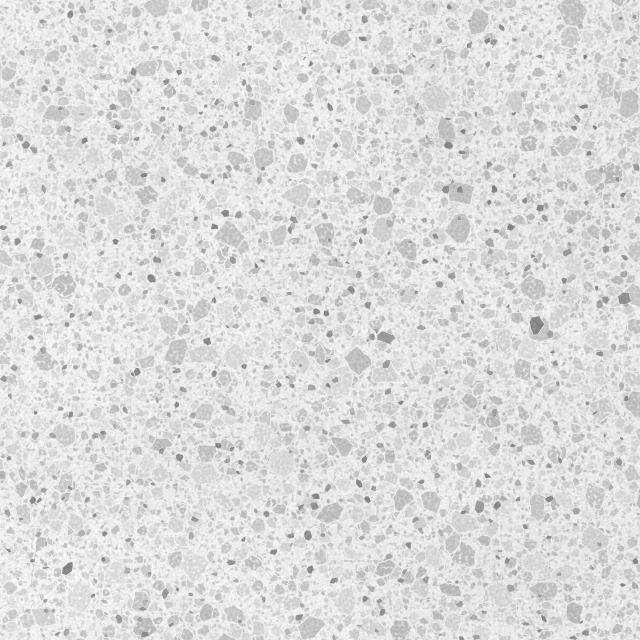
Write a Shadertoy shader that draws this texture.

```glsl
// Pale grey terrazzo: angular stone chips of several sizes set in whitish cement.
// Each layer scatters jittered convex polygons on a grid; larger chips cover smaller
// ones with a thin cement rim, then dark grains, scratches and fine grain are added.

const float TAU = 6.2831853;
const float CEMENT = 0.925;
const float CHIP_LIGHT = 0.865;
const float CHIP_DARK = 0.735;

vec2 hash2(vec2 p) {
    vec3 q = fract(p.xyx * vec3(0.1031, 0.1030, 0.0973));
    q += dot(q, q.yzx + 33.33);
    return fract((q.xx + q.yz) * q.zy);
}

float gradientDot(vec2 cell, vec2 offset) {
    float angle = TAU * hash2(cell + 71.0).x;
    return dot(vec2(cos(angle), sin(angle)), offset);
}

float gradientNoise(vec2 p) {
    vec2 i = floor(p), f = p - i;
    vec2 u = f * f * f * (f * (f * 6.0 - 15.0) + 10.0);
    vec2 e = vec2(1.0, 0.0);
    float low = mix(gradientDot(i, f), gradientDot(i + e, f - e), u.x);
    float high = mix(gradientDot(i + e.yx, f - e.yx), gradientDot(i + 1.0, f - 1.0), u.x);
    return mix(low, high, u.y);
}

// Signed distance to an irregular, slightly rounded six-sided chip
float chipDistance(vec2 p, float radius, vec2 id) {
    vec2 shape = hash2(id + 17.3);
    float turn = TAU * shape.x;
    p = mat2(cos(turn), -sin(turn), sin(turn), cos(turn)) * p;
    p *= vec2(0.9, 1.0 + 0.7 * shape.y * shape.y);
    float d = length(p) - radius * 1.2;
    for (int side = 0; side < 6; side++) {
        vec2 rnd = hash2(id + 5.7 * float(side) + 41.0);
        float angle = TAU * (float(side) + 0.7 * rnd.x) / 6.0;
        d = max(d, dot(p, vec2(cos(angle), sin(angle))) - radius * (0.65 + 0.4 * rnd.y));
    }
    return d;
}

// Nearest chip of one layer: x = distance in canvas units, yz = random pair of the chip
vec3 scatterChips(vec2 uv, float cells, vec2 radii, float density, float gap, float seed) {
    vec2 p = uv * cells, base = floor(p);
    float nearest = 1.0, second = 1.0;
    vec2 traits = vec2(0.0);
    for (int y = -1; y <= 1; y++)
    for (int x = -1; x <= 1; x++) {
        vec2 cell = base + vec2(x, y);
        vec2 id = cell + seed;
        vec2 pick = hash2(id + 3.1);
        if (pick.x > density) continue;
        vec2 center = cell + 0.1 + 0.8 * hash2(id + 9.4);
        float d = chipDistance(p - center, mix(radii.x, radii.y, pick.y), id);
        if (d < nearest) {
            second = nearest;
            nearest = d;
            traits = hash2(id + 27.8);
        } else {
            second = min(second, d);
        }
    }
    // Touching neighbours are parted by a seam of cement
    float seam = 0.5 * (gap * cells - (second - nearest));
    return vec3(max(nearest, seam) / cells, traits);
}

// Lays a chip over the surface with a cement rim around it
float layChip(float tone, float cement, float d, float chipTone, float rim, float blur) {
    tone = mix(cement, tone, smoothstep(rim * 0.5, rim * 1.5, d));
    return mix(tone, chipTone, 1.0 - smoothstep(-blur, blur, d));
}

// Chip colour, partly worn back to cement in speckles
float stoneTone(vec2 traits, float wear, float cement) {
    float tone = mix(CHIP_LIGHT, CHIP_DARK, pow(traits.x, 1.2));
    return mix(tone, cement, 0.75 * traits.y * smoothstep(0.05, 0.4, wear));
}

float segmentDistance(vec2 p, vec2 a, vec2 b) {
    vec2 ab = b - a;
    return length(p - a - ab * clamp(dot(p - a, ab) / dot(ab, ab), 0.0, 1.0));
}

// Sum of faint, mostly upright hairline scratches
float scratches(vec2 uv, float width) {
    float mark = 0.0;
    for (int i = 0; i < 10; i++) {
        vec2 start = hash2(vec2(float(i) * 7.3, 12.6));
        vec2 rnd = hash2(vec2(float(i) * 3.7, 88.1));
        float angle = TAU * (0.25 + 0.22 * (rnd.x - 0.5));
        vec2 end = start + mix(0.06, 0.26, rnd.y) * vec2(cos(angle), sin(angle));
        float line = 1.0 - smoothstep(0.0, width, segmentDistance(uv, start, end));
        mark += line * (rnd.y > 0.75 ? -0.5 : 1.0);
    }
    return mark;
}

void mainImage(out vec4 fragColor, in vec2 fragCoord) {
    vec2 uv = fragCoord / iResolution.y;
    float blur = max(0.0009, 0.8 / iResolution.y);

    // Roughened coordinates for chip outlines, and shared noises
    vec2 rough = uv + 0.0016 * vec2(gradientNoise(uv * 110.0), gradientNoise(uv * 110.0 + 37.0));
    float fine = gradientNoise(uv * 270.0);
    float wear = gradientNoise(uv * 190.0 + 11.0);
    float cloud = gradientNoise(uv * 5.0 + 4.0);

    // Cement with fine dusty specks
    float cement = CEMENT + 0.02 * gradientNoise(uv * 45.0);
    float tone = cement - 0.11 * smoothstep(0.12, 0.45, gradientNoise(uv * 150.0 + 53.0));

    // Stone chips from crumbs to large pieces
    vec3 crumb = scatterChips(rough, 86.0, vec2(0.22, 0.46), 0.65, 0.002, 100.0);
    tone = layChip(tone, cement, crumb.x, stoneTone(crumb.yz, wear, cement), 0.001, blur);
    vec3 medium = scatterChips(rough, 43.0, vec2(0.24, 0.47), 0.75, 0.0025, 300.0);
    tone = layChip(tone, cement, medium.x, stoneTone(medium.yz, wear, cement), 0.0015, blur);
    vec3 large = scatterChips(rough, 21.0, vec2(0.24, 0.45), 0.5, 0.003, 500.0);
    tone = layChip(tone, cement, large.x, stoneTone(large.yz, wear, cement), 0.002, blur);

    // Dark grains and a few dark pebbles
    vec3 grain = scatterChips(rough, 52.0, vec2(0.15, 0.33), 0.2, 0.001, 700.0);
    tone = layChip(tone, cement, grain.x, mix(0.71, 0.52, grain.y), 0.0006, blur);
    vec3 pebble = scatterChips(rough, 7.0, vec2(0.05, 0.1), 0.25, 0.001, 900.0);
    tone = layChip(tone, cement, pebble.x, mix(0.64, 0.46, pebble.y), 0.001, blur);

    // Scratches, surface grain and gentle uneven light
    vec2 bent = uv + 0.025 * vec2(gradientNoise(uv * 3.0 + 8.0), 0.0);
    tone -= 0.09 * scratches(bent, 0.0006 + blur) * smoothstep(-0.3, 0.2, gradientNoise(uv * 60.0));
    tone += 0.06 * fine + 0.045 * wear;
    tone += 0.025 * cloud - 0.02 * (uv.x - 0.5);

    fragColor = vec4(vec3(clamp(tone, 0.0, 1.0)), 1.0);
}
```
